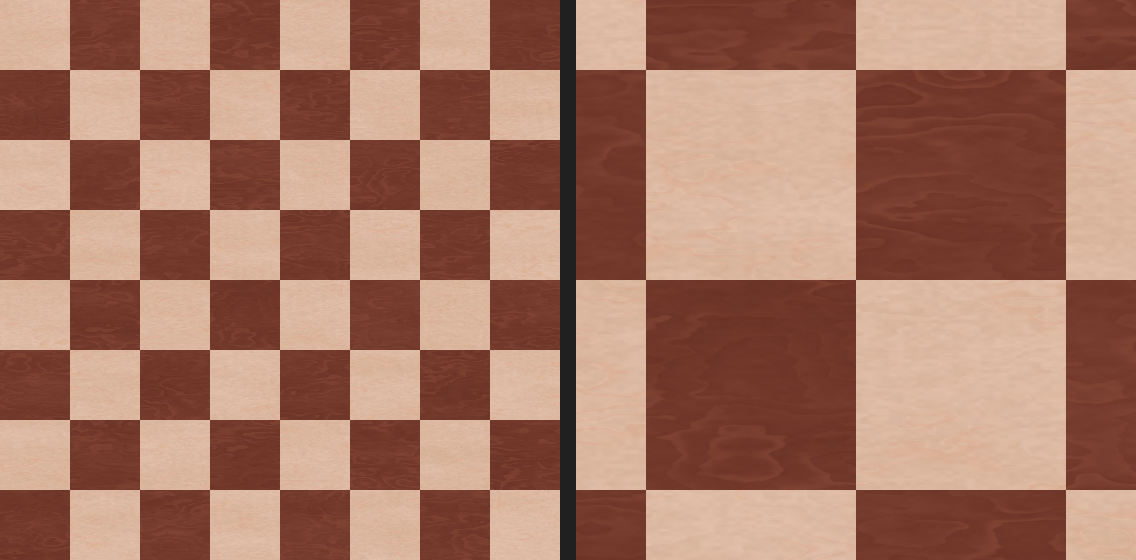
Left: the whole. Right: its middle third, enlarged.
Give the GLSL for this pattern, as a WebGL 1 fragment shader.

```glsl
precision highp float;
// Chequerboard of dark and pale wood veneer squares, each with its own wavy horizontal grain.

uniform vec2 u_resolution;

#define SQUARES 8.0
#define GRAIN_SCALE vec2(1.7, 6.0)
#define FIBRE_SCALE vec2(9.0, 42.0)
#define RINGS 6.0
#define DARK_SHADE vec3(0.425, 0.205, 0.155)
#define DARK_SHEEN vec3(0.475, 0.247, 0.186)
#define DARK_LINE vec3(0.525, 0.285, 0.205)
#define PALE_SHADE vec3(0.842, 0.697, 0.597)
#define PALE_SHEEN vec3(0.878, 0.742, 0.656)
#define PALE_LINE vec3(0.850, 0.655, 0.540)

float hash(vec2 p) {
  return fract(sin(dot(p, vec2(127.1, 311.7))) * 43758.5453);
}

float noise(vec2 p) {
  vec2 i = floor(p);
  vec2 f = fract(p);
  f = f * f * (3.0 - 2.0 * f);
  return mix(mix(hash(i), hash(i + vec2(1.0, 0.0)), f.x),
             mix(hash(i + vec2(0.0, 1.0)), hash(i + vec2(1.0, 1.0)), f.x), f.y);
}

float fbm(vec2 p) {
  float sum = 0.0;
  float amplitude = 0.55;
  for (int i = 0; i < 4; i++) {
    sum += amplitude * noise(p);
    p = p * 2.03 + vec2(17.3, 9.1);
    amplitude *= 0.42;
  }
  return sum;
}

// Signed alternation along each axis, smoothed over one pixel at the joints.
vec2 alternate(vec2 board, vec2 pixelsPerSquare) {
  vec2 toJoint = 0.5 - abs(fract(board) - 0.5);
  vec2 side = 1.0 - 2.0 * mod(floor(board), 2.0);
  return side * clamp(toJoint * pixelsPerSquare * 2.0, 0.0, 1.0);
}

void main() {
  vec2 board = gl_FragCoord.xy / u_resolution * SQUARES;
  vec2 square = mod(floor(board), SQUARES);
  vec2 local = fract(board);

  // Every square is cut from a different part of the veneer, so joints hide the wrap.
  vec2 cut = 60.0 * vec2(hash(square + 3.7), hash(square + 19.2));
  vec2 grain = local * GRAIN_SCALE + cut;

  // Contours of a stretched height field form the growth rings.
  float height = fbm(grain);
  float ring = fract(height * RINGS);
  float line = smoothstep(0.55, 0.88, ring) * (1.0 - smoothstep(0.9, 1.0, ring));
  line *= smoothstep(0.25, 0.75, noise(grain * vec2(1.3, 0.8) + 31.0));

  // Fine fibres, broad streaks and a small shift of tone per square.
  float fibre = noise(local * FIBRE_SCALE + cut) - 0.5;
  float speck = noise(local * vec2(30.0, 58.0) + cut.yx) - 0.5;
  float streak = noise(local * vec2(0.9, 4.5) + cut.yx) - 0.5;
  float tint = hash(square + 41.5) - 0.5;
  float sheen = 0.5 + 0.45 * (ring - 0.5) + 0.65 * streak + 0.35 * fibre + 0.25 * tint;

  vec3 dark = mix(DARK_SHADE, DARK_SHEEN, clamp(sheen, 0.0, 1.0));
  dark = mix(dark, DARK_LINE, 0.45 * line) + 0.012 * speck;
  vec3 pale = mix(PALE_SHADE, PALE_SHEEN, clamp(sheen + 0.1, 0.0, 1.0));
  pale = mix(pale, PALE_LINE, 0.45 * line) + 0.03 * speck;

  vec2 side = alternate(board, u_resolution / SQUARES);
  gl_FragColor = vec4(mix(pale, dark, 0.5 + 0.5 * side.x * side.y), 1.0);
}
```
